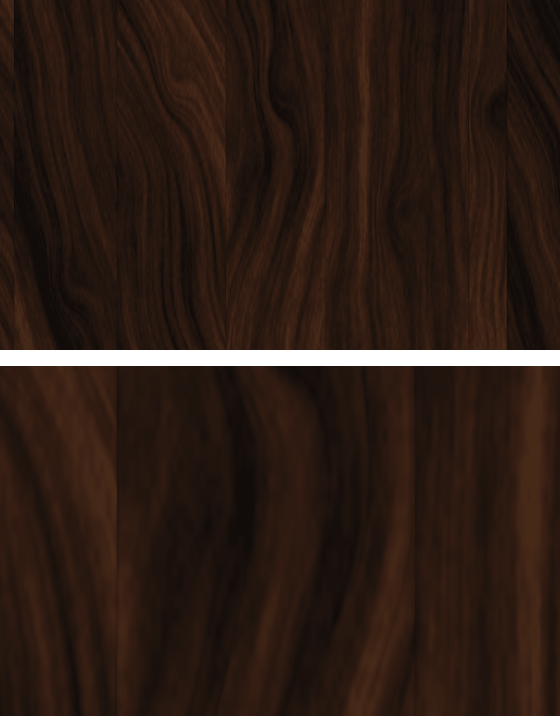
Top: the whole. Bottom: its middle third, enlarged.
A WebGL 2 fragment shader for this texture:

```glsl
#version 300 es
precision highp float;

#define PLANK_WIDTH 0.28
#define SEAM_WIDTH 0.0035
#define SEAM_DEPTH 0.9
#define LEAN 0.24
#define WAVE 0.07
#define KNOT 0.065
#define LINE_DEPTH 1.5
#define CONTRAST 1.15
#define EXPOSURE 0.2
#define LOWER_GLOW 0.8

uniform vec2 u_resolution;
out vec4 fragColor;

float hash(vec2 p) {
  return fract(sin(dot(p, vec2(127.1, 311.7))) * 43758.5453);
}

// Smooth value noise in -1..1
float noise(vec2 p) {
  vec2 i = floor(p), f = fract(p);
  f = f * f * (3.0 - 2.0 * f);
  float low = mix(hash(i), hash(i + vec2(1, 0)), f.x);
  float high = mix(hash(i + vec2(0, 1)), hash(i + vec2(1, 1)), f.x);
  return mix(low, high, f.y) * 2.0 - 1.0;
}

// Left edge of a plank, in plank widths
float seamAt(float id) {
  return id + 0.8 * hash(vec2(id, 3.7));
}

// Sideways position across the grain, bent by lean, waves and a knot
float grainCoord(vec2 p, float id, out float knot) {
  float tilt = hash(vec2(id, 11.3)) * 2.0 - 0.7;
  float figure = hash(vec2(id, 23.9));
  float across = p.x + LEAN * tilt * abs(tilt) * (p.y - 0.5);
  across += WAVE * (0.3 + figure) * noise(vec2(p.x * 2.5, p.y * 1.7) + id * 7.0);
  across += 0.012 * figure * noise(vec2(p.x * 9.0, p.y * 6.0) + id * 5.0);

  float center = 0.5 * (seamAt(id) + seamAt(id + 1.0)) * PLANK_WIDTH;
  vec2 q = p - vec2(center, 0.15 + 0.7 * hash(vec2(id, 31.1)));
  q /= vec2(0.05, 0.11);
  knot = exp(-dot(q, q)) * step(0.55, figure);
  return across + KNOT * knot;
}

// Tone from bands, streaks, dark growth lines and short fibres
float grainTone(vec2 p, float id) {
  float knot;
  float u = grainCoord(p, id, knot);
  vec2 shift = vec2(id * 17.3, id * 5.1);

  float tone = 0.9 * (hash(vec2(id, 47.7)) - 0.5);
  tone += 1.1 * noise(vec2(u * 7.0, p.y * 0.6) + shift);
  tone += 0.85 * noise(vec2(u * 28.0, p.y * 1.1) + shift);
  tone += 0.65 * noise(vec2(u * 85.0, p.y * 2.2) + shift);

  float ridge = 1.0 - abs(noise(vec2(u * 42.0, p.y * 0.9) + shift + 60.0));
  float zone = smoothstep(-0.3, 0.6, noise(vec2(u * 5.0, p.y * 0.7) + shift + 90.0));
  tone -= LINE_DEPTH * zone * pow(ridge, 5.0);

  tone += 0.4 * noise(vec2(u * 170.0, p.y * 16.0) + shift);
  tone += 0.3 * noise(vec2(p.x * 190.0, p.y * 70.0));
  return tone - 0.5 * knot;
}

// Walnut ramp from near black to warm brown
vec3 woodColor(float tone) {
  float t = (tone + 1.1) / 0.9;
  vec3 color = mix(vec3(0.065, 0.045, 0.038), vec3(0.11, 0.07, 0.05), clamp(t + 1.0, 0.0, 1.0));
  color = mix(color, vec3(0.15, 0.09, 0.06), clamp(t, 0.0, 1.0));
  color = mix(color, vec3(0.20, 0.11, 0.07), clamp(t - 1.0, 0.0, 1.0));
  return mix(color, vec3(0.26, 0.15, 0.09), clamp(t - 2.0, 0.0, 1.3));
}

void main() {
  vec2 p = gl_FragCoord.xy / u_resolution.y;
  vec2 uv = gl_FragCoord.xy / u_resolution;

  // Planks of uneven width
  float x = p.x / PLANK_WIDTH;
  float id = floor(x);
  if (x < seamAt(id)) id -= 1.0;
  float tone = grainTone(p, id) + EXPOSURE;

  // Soft light, warmer towards the lower middle
  tone += LOWER_GLOW * (0.5 - uv.y);
  tone += 0.25 - 1.5 * (uv.x - 0.45) * (uv.x - 0.45);
  tone *= CONTRAST;

  // Narrow joints of varying depth
  float fromLeft = (x - seamAt(id)) * PLANK_WIDTH;
  float fromRight = (seamAt(id + 1.0) - x) * PLANK_WIDTH;
  float leftJoint = (1.0 - smoothstep(0.0, SEAM_WIDTH, fromLeft)) * hash(vec2(id, 59.3));
  float rightJoint = (1.0 - smoothstep(0.0, SEAM_WIDTH, fromRight)) * hash(vec2(id + 1.0, 59.3));
  tone -= SEAM_DEPTH * max(leftJoint, rightJoint);

  fragColor = vec4(woodColor(tone), 1.0);
}
```
